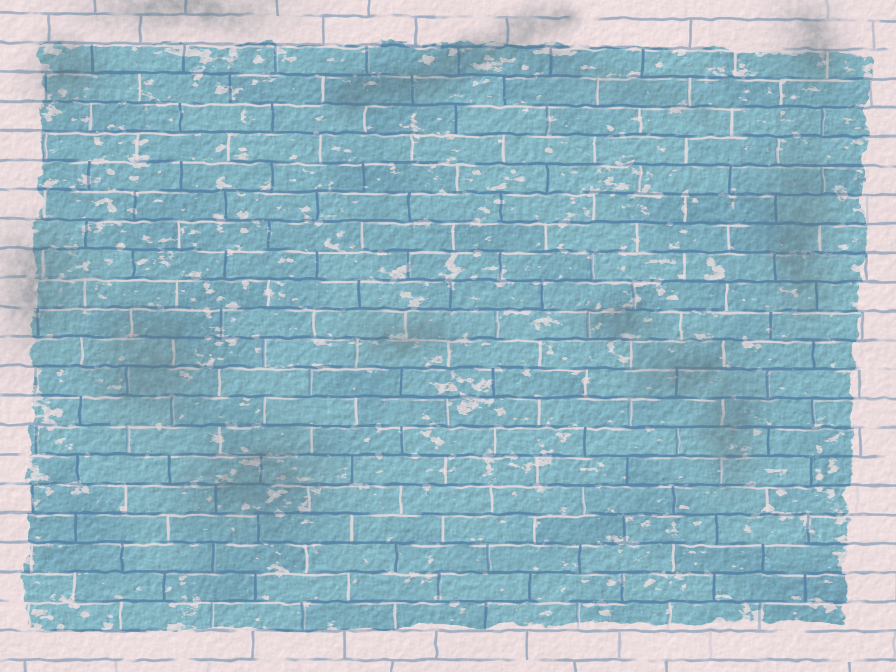
Reproduce this texture procedurally as a Shadertoy shader.

```glsl
// Weathered pale brick wall with a rough-edged rectangle of blue paint and grey stains.

const vec2 BRICK = vec2(0.1363, 0.0435);
const vec3 BLUE = vec3(0.53, 0.715, 0.765);
const vec3 DEEP_BLUE = vec3(0.46, 0.64, 0.71);
const vec3 SHADOW = vec3(0.34, 0.51, 0.65);
const vec3 BARE = vec3(0.925, 0.865, 0.872);
const vec3 GRIME = vec3(0.38, 0.45, 0.48);

// Stain ellipses: centre, then radii
const vec4 STAINS[11] = vec4[11](
    vec4(0.10, 0.89, 0.07, 0.06), vec4(0.27, 0.99, 0.17, 0.05),
    vec4(1.20, 0.93, 0.06, 0.10), vec4(1.19, 0.65, 0.06, 0.17),
    vec4(0.92, 0.52, 0.07, 0.04), vec4(1.02, 0.45, 0.09, 0.05),
    vec4(1.09, 0.36, 0.05, 0.11), vec4(0.61, 0.50, 0.10, 0.04),
    vec4(0.23, 0.46, 0.12, 0.12), vec4(0.06, 0.57, 0.09, 0.12),
    vec4(0.38, 0.29, 0.13, 0.10));

float hash(vec2 p) {
    vec3 q = fract(p.xyx * 0.1031);
    q += dot(q, q.yzx + 33.33);
    return fract((q.x + q.y) * q.z);
}

float noise(vec2 p) {
    vec2 i = floor(p), f = fract(p);
    f = f * f * (3.0 - 2.0 * f);
    return mix(mix(hash(i), hash(i + vec2(1, 0)), f.x),
               mix(hash(i + vec2(0, 1)), hash(i + vec2(1, 1)), f.x), f.y);
}

float fbm(vec2 p) {
    float sum = 0.0, amp = 0.533;
    for (int i = 0; i < 4; i++) {
        sum += amp * noise(p);
        p = mat2(1.6, 1.2, -1.2, 1.6) * p + 17.3;
        amp *= 0.5;
    }
    return sum;
}

float stroke(float d, float halfWidth, float soft) {
    return 1.0 - smoothstep(halfWidth - soft, halfWidth + soft, abs(d));
}

float segmentDist(vec2 p, vec2 a, vec2 b) {
    vec2 ab = b - a;
    return length(p - a - ab * clamp(dot(p - a, ab) / dot(ab, ab), 0.0, 1.0));
}

// Signed offsets to the nearest joints (xy) and brick index (zw)
vec4 brickJoints(vec2 p) {
    float v = (1.0 - p.y - 0.026 - 0.009 * (p.x - 0.67) * p.y) / BRICK.y;
    float row = floor(v);
    float even = 1.0 - mod(row, 2.0);
    float shift = 0.03 - 0.012 * row + 0.52 * even + 0.03 * (hash(vec2(row, 5.0)) - 0.5);
    float u = p.x / BRICK.x - shift;
    return vec4((fract(vec2(u, v) + 0.5) - 0.5) * BRICK, floor(u), row);
}

// Positive inside the painted rectangle
float paintDepth(vec2 p, float row) {
    float jag = 0.010 * (hash(vec2(row, 71.0)) - 0.5);
    float left = p.x - (0.035 + 0.030 * p.y) + jag;
    float right = 1.250 + 0.050 * p.y - p.x + jag;
    float top = 0.934 - 0.014 * smoothstep(0.7, 1.3, p.x) - p.y;
    float bottom = p.y - 0.060 - 0.012 * p.x;
    float rough = 0.022 * (fbm(p * vec2(28.0, 50.0)) - 0.5);
    return min(min(left, right), min(top, bottom)) + rough;
}

float stainAmount(vec2 p) {
    vec2 q = p + 0.05 * (vec2(fbm(p * 14.0), fbm(p * 14.0 + 40.0)) - 0.5);
    float s = 0.0;
    for (int i = 0; i < 11; i++) {
        vec2 e = (q - STAINS[i].xy) / STAINS[i].zw;
        s = max(s, exp(-1.8 * dot(e, e)));
    }
    float streak = smoothstep(0.045, 0.0, segmentDist(q, vec2(0.52, 0.85), vec2(0.83, 0.97)));
    float faint = smoothstep(0.035, 0.0, segmentDist(q, vec2(0.80, 0.92), vec2(1.05, 0.83)));
    return max(s, max(0.8 * streak, 0.35 * faint));
}

void mainImage(out vec4 fragColor, in vec2 fragCoord) {
    vec2 p = fragCoord / iResolution.y;
    float soft = max(0.0011, 0.8 / iResolution.y);

    // Hand-laid joints, each with its own wear
    vec2 wobble = vec2(noise(p * 70.0), noise(p * 70.0 + 90.0)) - 0.5;
    vec4 j = brickJoints(p + 0.0035 * wobble);
    float tone = hash(j.zw + 11.0);
    float jointId = hash(vec2(floor(j.z + step(0.0, -j.x)), j.w) + 31.0);
    float wear = fbm(p * vec2(22.0, 38.0) + 7.0);
    float shadow = max(stroke(j.y + 0.001, 0.0021, soft) * smoothstep(0.30, 0.55, wear + 0.05),
                       stroke(j.x + 0.001, 0.0020, soft) * smoothstep(0.25, 0.65, jointId));
    float pale = max(stroke(j.y - 0.0025, 0.0018, soft) * smoothstep(0.62, 0.38, wear),
                     stroke(j.x - 0.0012, 0.0020, soft) * smoothstep(0.70, 0.35, jointId));

    // Rough relief lit from the upper left
    vec2 toLight = vec2(-0.0025, 0.003);
    float relief = fbm(p * 130.0) - fbm((p + toLight) * 130.0);
    float mottling = fbm(p * 9.0 + 3.0);

    // Paint coat with scuffs that thicken near joints and borders
    float depth = paintDepth(p, j.w);
    float nearJoint = exp(-min(abs(j.x), abs(j.y)) * 220.0);
    float nearBorder = exp(-max(depth, 0.0) * 28.0);
    float scuff = fbm(p * vec2(55.0, 90.0) + 60.0) + 0.30 * (fbm(p * 12.0 + 25.0) - 0.5);
    scuff += 0.09 * nearJoint + 0.09 * nearBorder;
    float paint = smoothstep(-soft, soft, depth) * (1.0 - 0.8 * smoothstep(0.70, 0.80, scuff));

    vec3 coat = mix(DEEP_BLUE, BLUE, smoothstep(0.15, 0.65, 0.7 * mottling + 0.3 * tone));
    vec3 base = BARE + 0.03 * (mottling - 0.5);
    vec3 color = mix(base, coat, paint) * (1.0 + mix(0.12, 0.32, paint) * relief);
    color = mix(color, BARE, 0.85 * pale);
    color = mix(color, SHADOW, shadow * mix(0.50, 0.88, paint));

    // Speckled grime
    float speckle = 0.55 + 0.9 * (fbm(p * 110.0 + 13.0) - 0.25);
    color = mix(color, GRIME, clamp(0.52 * stainAmount(p) * speckle, 0.0, 0.7));
    fragColor = vec4(clamp(color, 0.0, 1.0), 1.0);
}
```
